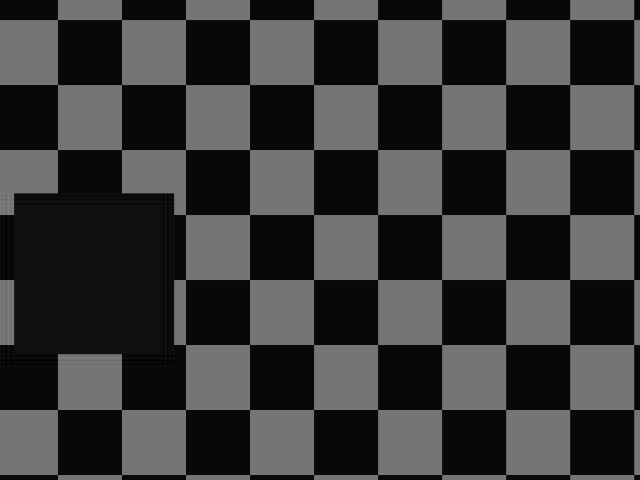
Write a Shadertoy shader that draws this pattern.

```glsl
// A grey and black checkerboard with a flat dark square near the left edge.
// Signed triangle waves form the checks; box distances place the square and
// layered sines draw the faint ringing in the frame around it.

#define CELL_SIZE     vec2(0.1334, 0.1354)
#define GRID_ORIGIN   vec2(0.1207, 0.0104)
#define PATCH_CENTER  vec2(0.1962, 0.4297)
#define PATCH_HALF    vec2(0.1667, 0.1676)
#define FRAME_CENTER  vec2(0.1814, 0.4167)
#define FRAME_HALF    vec2(0.1814, 0.1806)
#define BAND_WIDTH    0.0295
#define RIPPLE_PERIOD 0.0088
#define RIPPLE_DEPTH  0.022
#define BLACK         0.031
#define GREY          0.46
#define PATCH_SHADE   0.062

const float TAU = 6.28319;

// Coverage of a box, with an edge one pixel wide.
float boxMask(vec2 p, vec2 halfSize, float pixel) {
    vec2 inside = clamp((halfSize - abs(p)) / pixel + 0.5, 0.0, 1.0);
    return inside.x * inside.y;
}

// Antialiased checks: the signs of two square waves multiplied.
float checker(vec2 p, float pixel) {
    vec2 grid = (p - GRID_ORIGIN) / CELL_SIZE;
    vec2 edge = 0.5 - abs(mod(grid + 0.5, 2.0) - 1.0);
    vec2 wave = clamp(2.0 * edge * CELL_SIZE / pixel, -1.0, 1.0);
    return 0.5 - 0.5 * wave.x * wave.y;
}

// Fine stripes parallel to each side, crossing at the corners.
float ringing(vec2 depth) {
    vec2 band = 1.0 - step(vec2(BAND_WIDTH), depth);
    vec2 phase = TAU * depth / RIPPLE_PERIOD;
    vec2 stripes = 0.7 * cos(phase) + 0.3 * sin(phase * 0.5 + 1.0);
    return dot(band, stripes);
}

void mainImage(out vec4 fragColor, in vec2 fragCoord) {
    vec2 p = fragCoord / iResolution.y;
    float pixel = 1.0 / iResolution.y;

    // Checks, then the flat square over them.
    float shade = mix(BLACK, GREY, checker(p, pixel));
    float patchMask = boxMask(p - PATCH_CENTER, PATCH_HALF, pixel);
    shade = mix(shade, PATCH_SHADE, patchMask);

    // Slightly darkened, striped frame.
    vec2 fromFrame = p - FRAME_CENTER;
    vec2 depth = FRAME_HALF - abs(fromFrame);
    float frame = boxMask(fromFrame, FRAME_HALF, pixel);
    float inBand = 1.0 - step(BAND_WIDTH, min(depth.x, depth.y));
    shade += frame * (RIPPLE_DEPTH * ringing(depth) - 0.016 * inBand * patchMask);

    fragColor = vec4(vec3(clamp(shade, 0.0, 1.0)), 1.0);
}
```
